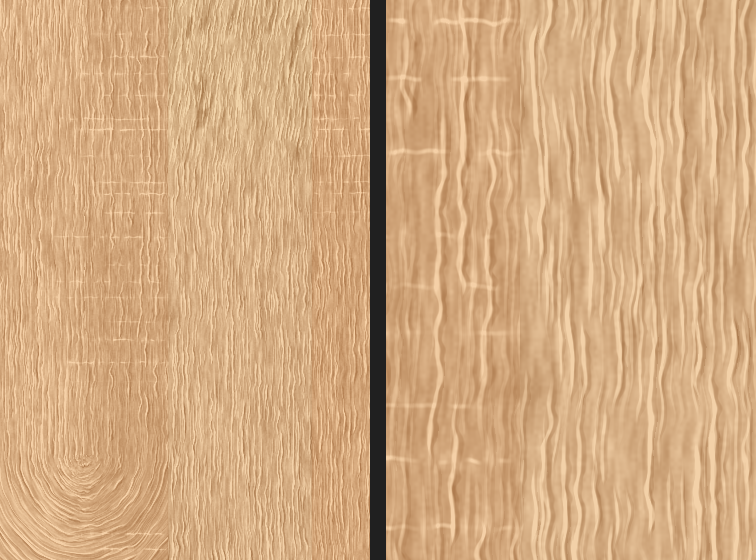
Left: the whole. Right: its middle third, enlarged.
This texture is drawn by a Shadertoy shader. Its source:

```glsl
// Three pale oak boards with fine vertical grain, saw marks and a curved figure at lower left.

const vec3 DARK_WOOD  = vec3(0.705, 0.520, 0.350);
const vec3 LIGHT_WOOD = vec3(0.955, 0.820, 0.660);
const vec3 WARM_TINT  = vec3(0.010, -0.006, -0.014);
const vec3 PALE_TINT  = vec3(-0.008, 0.005, 0.000);

// Lengths are fractions of the canvas height.
const float FIRST_JOINT  = 0.300;
const float SECOND_JOINT = 0.558;
const vec2  ARCH_CENTRE  = vec2(0.150, 0.190);
const float ARCH_SQUASH  = 0.85;
const float ARCH_RADIUS  = 0.10;
const vec2  BODY_FREQ    = vec2(290.0, 30.0);
const vec2  FIBRE_FREQ   = vec2(400.0, 85.0);
const float COARSE_GAP   = 0.0098;
const float FINE_GAP     = 0.0063;
const float VEIN_GAP     = 0.0165;
const float SAW_ROWS     = 27.0;
const float SAW_WIDTH    = 0.0020;

float hash(vec2 p) {
    vec3 q = fract(vec3(p.xyx) * 0.1031);
    q += dot(q, q.yzx + 33.33);
    return fract((q.x + q.y) * q.z);
}

float noise(vec2 p) {
    vec2 cell = floor(p), f = fract(p);
    f = f * f * (3.0 - 2.0 * f);
    return mix(mix(hash(cell), hash(cell + vec2(1, 0)), f.x),
               mix(hash(cell + vec2(0, 1)), hash(cell + vec2(1, 1)), f.x), f.y);
}

// Soft window between two limits.
float band(float x, float lo, float hi, float soft) {
    return smoothstep(lo - soft, lo + soft, x) * (1.0 - smoothstep(hi - soft, hi + soft, x));
}

// Grain coordinates: x runs across the fibres, y along them.
vec2 archGrain(vec2 p) {
    vec2 q = p - ARCH_CENTRE;
    float side = q.x < 0.0 ? -1.0 : 1.0;
    q.x = abs(q.x);
    if (q.y > 0.0) return vec2(q.x, side * (1.5708 * ARCH_RADIUS + q.y));
    q.y *= ARCH_SQUASH;
    return vec2(length(q), side * atan(q.x, -q.y + 1e-5) * ARCH_RADIUS);
}

// Thin tapered fibres with a shadow on one side: about +1 on the fibre, -1 in the shadow.
float fibres(vec2 g, float gap, float width, float rate) {
    float column = floor(g.x / gap);
    float shift = 0.42 * (hash(vec2(column, 3.0)) - 0.5)
                + 0.34 * (noise(vec2(column * 5.7, g.y * 75.0)) - 0.5);
    float d = (fract(g.x / gap) - 0.5 - shift) * gap;
    float presence = smoothstep(0.36, 0.62, noise(vec2(column * 17.3, g.y * rate)));
    float ragged = 0.65 + 0.7 * noise(vec2(column * 3.1, g.y * 170.0));
    float w = width * ragged * (0.4 + 0.6 * presence);
    float light = 1.0 - smoothstep(0.4 * w, 1.4 * w, abs(d));
    float shade = 1.0 - smoothstep(0.4 * w, 1.5 * w, abs(d - 2.1 * w));
    return presence * (light - 0.55 * shade);
}

// Thin ragged lines left across the fibres by the saw.
float sawMarks(vec2 p) {
    float y = p.y + 0.004 * (noise(p * vec2(14.0, 5.0)) - 0.5)
            + 0.003 * (noise(p * vec2(130.0, 20.0)) - 0.5);
    float row = floor(y * SAW_ROWS);
    float centre = (row + 0.2 + 0.6 * hash(vec2(row, 4.0))) / SAW_ROWS;
    float away = abs(y - centre) / SAW_WIDTH;
    float line = 1.0 - smoothstep(0.1, 1.1, away);
    float halo = 1.0 - smoothstep(0.0, 5.0, away);
    float start = mix(0.09, 0.22, hash(vec2(row, 9.0)));
    float left = band(p.x, start, FIRST_JOINT - 0.006, 0.015)
               * max(smoothstep(0.30, 0.36, p.y), 1.0 - smoothstep(0.06, 0.10, p.y));
    float right = smoothstep(SECOND_JOINT, SECOND_JOINT + 0.006, p.x)
                * smoothstep(0.58, 0.66, p.y);
    float broken = smoothstep(0.25, 0.75, noise(vec2(p.x * 110.0, row * 7.3)));
    float ticks = smoothstep(0.5, 0.8, noise(p * vec2(240.0, 60.0)));
    return (line * broken + 0.5 * halo * ticks) * (left + right)
         * (0.3 + 0.7 * hash(vec2(row, 2.0)));
}

void mainImage(out vec4 fragColor, in vec2 fragCoord) {
    vec2 p = fragCoord / iResolution.y;
    float isLeft = 1.0 - step(FIRST_JOINT, p.x);
    float isRight = step(SECOND_JOINT, p.x);
    float isMiddle = 1.0 - isLeft - isRight;

    // Regions of the boards
    float heart = isLeft * smoothstep(0.09, 0.22, p.x + 0.05 * (noise(p * vec2(9.0, 4.0)) - 0.5));
    float archZone = isLeft * (1.0 - smoothstep(0.10, 0.24, p.y));
    float upper = isMiddle * smoothstep(0.58, 0.85, p.y);

    // Gentle waves, then short jitter
    vec2 wavy = p;
    wavy.x += 0.008 * (noise(p * vec2(12.0, 8.0) + 5.0) - 0.5);
    wavy.x += 0.0035 * (noise(p * vec2(28.0, 50.0)) - 0.5);
    wavy.y += 0.012 * archZone * (noise(p * vec2(25.0, 22.0) + 8.0) - 0.5);
    vec2 grain = isLeft > 0.5 ? archGrain(wavy) : wavy;
    grain += vec2(1.0, 9.0 + 3.0 * isMiddle + 6.0 * isRight);
    vec2 slanted = vec2(grain.x - 0.14 * p.y, grain.y);

    // Light fibres, shorter and slanted near the top of the middle board
    float slantMix = smoothstep(0.3, 0.7, upper);
    float coarse = mix(fibres(grain, COARSE_GAP, 0.00135, 24.0),
                       fibres(slanted, COARSE_GAP, 0.00150, 50.0), slantMix);
    float fine = mix(fibres(grain + 0.37, FINE_GAP, 0.00095, 30.0),
                     fibres(slanted + 0.37, FINE_GAP, 0.00105, 60.0), slantMix);
    float vein = fibres(grain + 0.71, VEIN_GAP, 0.0015, 20.0);
    float body = noise(grain * BODY_FREQ);

    float tone = 0.56 * isLeft + 0.53 * isMiddle + 0.43 * isRight;
    tone += 0.04 * upper - 0.16 * heart;
    tone += 0.10 * (noise(p * vec2(11.0, 3.0) + 20.0) - 0.5);
    tone += 0.10 * (noise(grain * vec2(85.0, 7.0)) - 0.5);

    float contrast = 1.0 - 0.5 * heart - 0.1 * isRight;
    tone += contrast * (0.45 * (body - 0.5) + 0.46 * coarse + 0.32 * fine);
    tone += 0.46 * vein * (0.25 + 0.75 * heart);
    tone += 0.28 * (noise(grain * FIBRE_FREQ) - 0.5);
    tone += 0.12 * (noise(p * 420.0) - 0.5);

    // Faint rings of the curved figure
    float ring = noise(vec2(grain.x * 120.0, grain.y * 11.0));
    tone += archZone * 0.26 * (ring - 0.45);

    // Slanted dark pores on the middle board
    vec2 slant = vec2(p.x - 0.25 * p.y, p.y);
    float pore = smoothstep(0.72, 0.88, noise(slant * vec2(110.0, 19.0) + 40.0));
    tone -= 0.34 * pore * isMiddle * smoothstep(0.62, 0.80, p.y);

    tone += 0.50 * sawMarks(p);

    // Faint shadow in the joints
    float joint = min(abs(p.x - FIRST_JOINT), abs(p.x - SECOND_JOINT));
    tone -= 0.10 * (1.0 - smoothstep(0.0, 0.003, joint));

    vec3 colour = mix(DARK_WOOD, LIGHT_WOOD, clamp(tone, -0.10, 1.0));
    colour += WARM_TINT * (isRight + 0.5 * isLeft) + PALE_TINT * (0.2 * isMiddle + upper);
    fragColor = vec4(colour, 1.0);
}
```
